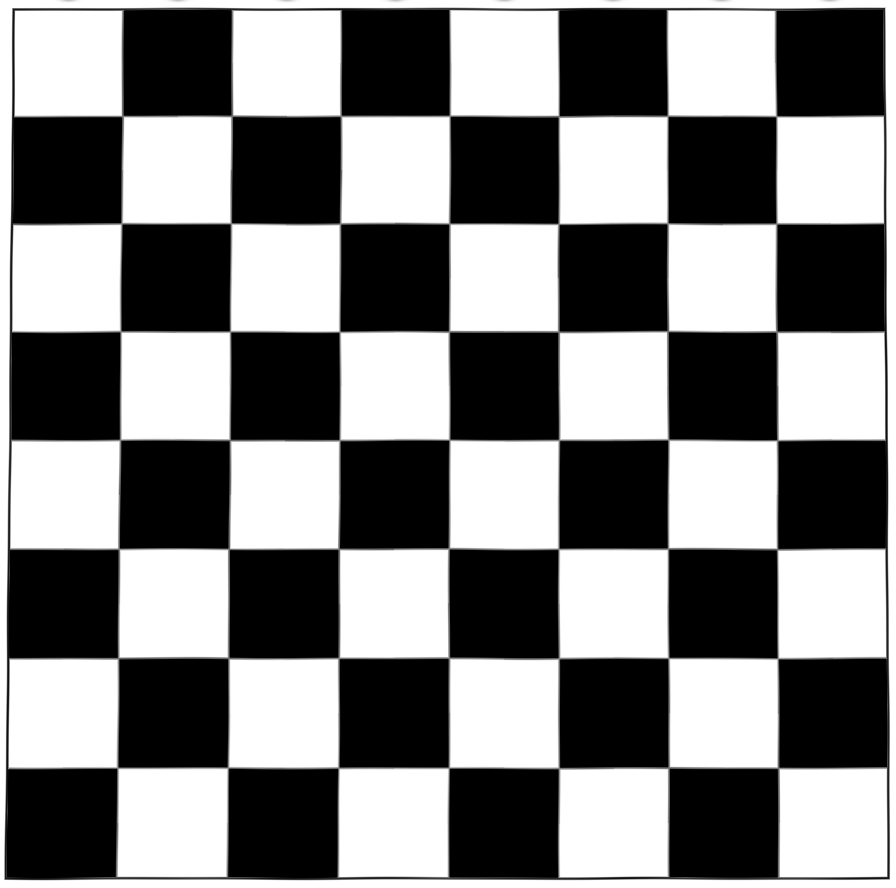
This pattern is drawn by a Shadertoy shader. Its source:

```glsl
// Eight by eight black and white checkerboard with a thin ruled border on white.
// The canvas is mapped to a slightly tapered, uneven board; a signed triangle wave
// gives the distance to each cell edge, and layered sines make the ruling waver.

// Signed distance to the nearest cell edge per axis: positive in even cells.
vec2 cellSide(vec2 cell) {
    return abs(mod(cell - 0.5, 2.0) - 1.0) - 0.5;
}

// Slow hand-ruled drift, about -1 to 1.
vec2 waver(vec2 p) {
    return 0.6 * sin(p * vec2(19.0, 23.0) + vec2(1.3, 0.4))
         + 0.4 * sin(p * vec2(47.0, 41.0) + p.yx * 9.0);
}

// Map the canvas to the board, whose sides lean inward towards the top.
vec2 toBoard(vec2 uv) {
    float y = (uv.y - 0.0108) / 0.9787;
    float left = mix(0.0068, 0.0156, y);
    float right = mix(0.9920, 0.9868, y);
    vec2 board = vec2((uv.x - left) / (right - left), y);
    board -= vec2(0.006, 0.016) * board * (1.0 - board);
    return board + 0.0005 * waver(board.yx);
}

void mainImage(out vec4 fragColor, in vec2 fragCoord) {
    vec2 uv = fragCoord / iResolution.xy;
    vec2 board = toBoard(uv);
    vec2 cell = board * 8.0;
    float soft = max(0.0015, 0.75 / min(iResolution.x, iResolution.y));

    // Squares: the product of both sides is positive on dark cells.
    vec2 side = cellSide(cell);
    vec2 blend = clamp(side / (8.0 * soft), -1.0, 1.0);
    float ink = 0.5 + 0.5 * blend.x * blend.y;

    // Patchy grey seams along the inner rules.
    vec2 patchy = 0.45 + 0.2 * waver(board.yx * 0.7 + floor(cell + 0.5) * 0.37);
    vec2 seam = patchy * (1.0 - smoothstep(0.0, 12.0 * soft, abs(side)));
    ink = max(ink, max(seam.x, seam.y));

    // Keep the squares on the board, then rule its outline.
    vec2 inset = min(board, 1.0 - board);
    float edge = min(inset.x, inset.y);
    ink *= smoothstep(-soft, soft, edge);
    float outline = 1.0 - smoothstep(0.0003, 0.0003 + 1.4 * soft, abs(edge));
    ink = max(ink, (0.85 + 0.1 * waver(board).x) * outline);

    // Faint smudges at the top margin, one above each column.
    vec2 smudge = vec2((fract(cell.x) - 0.5) / 0.07, (1.0 - uv.y) / 0.002);
    ink = max(ink, 0.25 * exp(-dot(smudge, smudge)));

    fragColor = vec4(vec3(1.0 - ink), 1.0);
}
```
